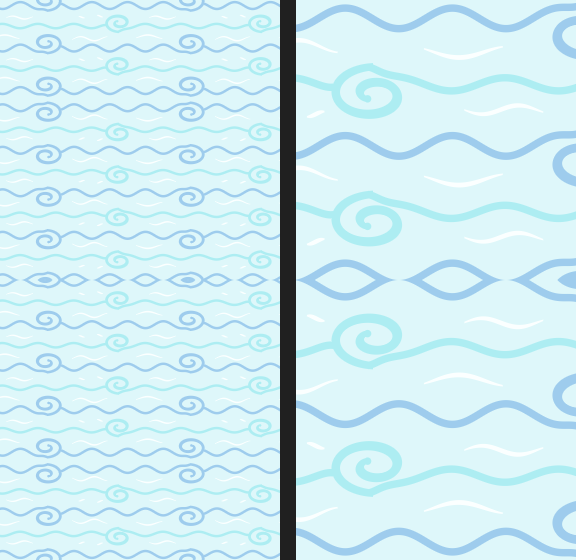
Left, the full canvas; right, a detail of the centre.
Reproduce this pattern procedurally as a WebGL 1 fragment shader.

```glsl
precision highp float;
// Rows of blue and aqua waves curling into spirals, with white wisps, mirrored in bands.
uniform vec2 u_resolution;

#define UNITS_ACROSS 384.0   // design units over the canvas width
#define REPEAT_X 196.0       // distance between curls in a row
#define ROW_STEP 58.3        // distance between rows of one colour
#define BAND 248.0           // height between mirror lines
#define LINE_HALF 1.7        // half width of the wave line
#define CURL_X 64.0          // centre of a curl within its repeat
#define CURL_STRETCH 1.55    // width of a curl relative to its height
#define CURL_END 8.8         // angle at which a curl stops
#define PAPER vec3(0.87, 0.97, 0.98)
#define BLUE vec3(0.62, 0.80, 0.93)
#define AQUA vec3(0.68, 0.93, 0.95)
#define WHITE vec3(0.985, 1.0, 1.0)

const float PI = 3.14159265;
const float CURL_BASE = 10.0;  // depth at which the line enters a curl

// Signed offset from x0, wrapped to the nearest repeat
float wrapX(float x, float x0) {
  return mod(x - x0 + 0.5 * REPEAT_X, REPEAT_X) - 0.5 * REPEAT_X;
}

// Wave height: four swells per repeat, dipping below the curl
float waveHeight(float x, float level, float swell) {
  float w = level + swell * cos(8.0 * PI * (x - 3.5) / REPEAT_X);
  float dip = wrapX(x, CURL_X + 3.0) / 10.0;
  return mix(w, CURL_BASE, exp(-dip * dip));
}

float waveDistance(vec2 p, float level, float swell) {
  float h = waveHeight(p.x, level, swell);
  float slope = waveHeight(p.x + 0.5, level, swell) - waveHeight(p.x - 0.5, level, swell);
  float d = abs(p.y - h) / sqrt(1.0 + slope * slope);
  // Leave a gap where the curl takes over from the line
  float past = mod(p.x - CURL_X, REPEAT_X);
  return max(d, min(past, 18.0 - past)) - LINE_HALF;
}

float curlRadius(float angle) {
  return 14.0 - 4.0 * angle / PI;
}

// Elliptical spiral winding inwards from its lowest point
float curlDistance(vec2 p, float size) {
  vec2 stretch = vec2(CURL_STRETCH, 1.0);
  vec2 q = vec2(wrapX(p.x, CURL_X), p.y - CURL_BASE + 14.0 * size) / (stretch * size);
  float r = length(q);
  float gradient = length(q / stretch) / max(r, 0.001);
  float angle = mod(atan(q.x, q.y), 2.0 * PI);
  vec2 tip = curlRadius(CURL_END) * vec2(sin(CURL_END), cos(CURL_END));
  float d = length((q - tip) * stretch) * size - LINE_HALF;
  for (int turn = 0; turn < 2; turn++) {
    float a = angle + 2.0 * PI * float(turn);
    if (a < CURL_END) {
      float halfWidth = LINE_HALF + 0.5 * sin(PI * a / CURL_END);
      d = min(d, abs(r - curlRadius(a)) * size / max(gradient, 0.3) - halfWidth);
    }
  }
  return d;
}

float curlingWave(vec2 p, float level, float swell, float size) {
  return min(waveDistance(p, level, swell), curlDistance(p, size));
}

// Short tapered stroke; bend is its height, phase and turn shape the curve
float wisp(vec2 p, vec2 centre, float halfLength, float bend, float turn, float phase) {
  float t = wrapX(p.x, centre.x) / halfLength;
  float d = abs(p.y - centre.y - bend * sin(turn * t + phase));
  return max(d - 1.1 * (1.0 - 0.7 * t * t), (abs(t) - 1.0) * halfLength);
}

float rowOffset(float y, float start) {
  return mod(y - start, ROW_STEP) + start;
}

void main() {
  float pixel = UNITS_ACROSS / u_resolution.x;
  vec2 p = (gl_FragCoord.xy - vec2(0.0, 0.5 * u_resolution.y)) * pixel;

  // Fold the height into mirrored bands
  p.y = BAND - abs(mod(p.y, 2.0 * BAND) - BAND);

  // White wisps between the rows
  vec2 w = vec2(p.x, rowOffset(p.y, 0.0));
  float white = wisp(w, vec2(27.0, 19.5), 18.0, 2.0, 3.4, 0.3);
  white = min(white, wisp(w, vec2(8.5, 46.0), 18.0, 2.6, 2.4, -1.3));
  white = min(white, wisp(w, vec2(123.0, 48.5), 24.0, 2.8, 4.0, 0.5));
  white = min(white, wisp(w, vec2(137.0, 17.5), 4.0, 1.2, 1.5, 0.0));
  white = min(white, wisp(w, vec2(112.0, 19.0), 4.0, 1.0, 1.5, 0.0));

  // Aqua rows sit halfway between blue ones and face the other way
  vec2 a = vec2(CURL_X + 163.0 - p.x, rowOffset(p.y - 0.5 * ROW_STEP, -24.0));
  float aqua = curlingWave(a, 2.0, 3.0, 0.9);
  float blue = curlingWave(vec2(p.x, rowOffset(p.y, -24.0)), 3.0, 4.7, 1.0);

  vec3 colour = mix(PAPER, WHITE, clamp(0.5 - white / pixel, 0.0, 1.0));
  colour = mix(colour, AQUA, clamp(0.5 - aqua / pixel, 0.0, 1.0));
  colour = mix(colour, BLUE, clamp(0.5 - blue / pixel, 0.0, 1.0));
  gl_FragColor = vec4(colour, 1.0);
}
```
